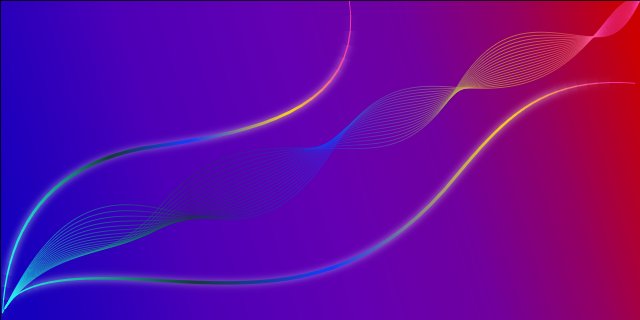
This background is drawn by a WebGL 2 fragment shader. Its source:

```glsl
#version 300 es
precision highp float;

uniform vec2 u_resolution;
out vec4 outColor;

#define STRANDS 18
#define STRAND_HALF_WIDTH 0.0014
#define STRAND_OPACITY 0.55
#define CURVE_STEPS 20
#define CURVE_HALF_WIDTH 0.0055
#define GLOW_RADIUS 0.016
#define GLOW_OPACITY 0.42
#define BACKGROUND_TILT 0.3
#define BORDER_WIDTH 0.003

// Ribbon knots: position, then (mean slope, slope spread, bow of the inner strands)
const vec2 KNOT[6] = vec2[6](vec2(0.015, 0.035), vec2(0.495, 0.349), vec2(1.042, 0.536),
                             vec2(1.427, 0.727), vec2(1.854, 0.885), vec2(2.0, 1.0));
const vec3 TWIST[6] = vec3[6](vec3(1.7, 0.35, 0.0), vec3(0.5, -0.7, -0.065), vec3(0.8, 0.8, 0.03),
                              vec3(0.78, -0.85, -0.015), vec3(0.55, 0.6, 0.0), vec3(0.9, -1.3, 0.0));

float ramp(float a, float b, float x) {
    return clamp((x - a) / (b - a), 0.0, 1.0);
}

// Blue through violet to red, slightly slanted
vec3 background(vec2 p) {
    float g = p.x + BACKGROUND_TILT * (p.y - 0.5);
    vec3 color = mix(vec3(0.08, 0.0, 0.74), vec3(0.30, 0.0, 0.72), ramp(-0.05, 0.5, g));
    color = mix(color, vec3(0.39, 0.0, 0.70), ramp(0.5, 1.0, g));
    color = mix(color, vec3(0.44, 0.0, 0.62), ramp(1.0, 1.4, g));
    color = mix(color, vec3(0.58, 0.0, 0.38), ramp(1.4, 1.75, g));
    return mix(color, vec3(0.80, 0.0, 0.0), ramp(1.75, 2.1, g));
}

// Cyan, dark green, blue, yellow, pink along a stroke
vec3 strokeColor(float s) {
    vec3 color = mix(vec3(0.10, 0.98, 0.92), vec3(0.07, 0.24, 0.20), ramp(0.02, 0.3, s));
    color = mix(color, vec3(0.08, 0.24, 0.95), ramp(0.3, 0.5, s));
    color = mix(color, vec3(0.94, 0.80, 0.14), ramp(0.52, 0.78, s));
    return mix(color, vec3(0.98, 0.22, 0.68), ramp(0.80, 0.95, s));
}

float coverage(float dist, float halfWidth) {
    return clamp(0.5 + (halfWidth - dist) * u_resolution.y, 0.0, 1.0);
}

float segmentDistance(vec2 p, vec2 a, vec2 b) {
    vec2 ab = b - a;
    return length(p - a - ab * clamp(dot(p - a, ab) / dot(ab, ab), 0.0, 1.0));
}

vec2 bezier(vec2 a, vec2 b, vec2 c, vec2 d, float t) {
    float u = 1.0 - t;
    return u * u * u * a + 3.0 * u * u * t * b + 3.0 * u * t * t * c + t * t * t * d;
}

// Keeps the nearest (distance, progress) over one cubic piece
void trace(vec2 p, vec2 a, vec2 b, vec2 c, vec2 d, float start, float span, inout vec2 nearest) {
    vec2 previous = a;
    for (int i = 1; i <= CURVE_STEPS; i++) {
        float t = float(i) / float(CURVE_STEPS);
        vec2 next = bezier(a, b, c, d, t);
        float dist = segmentDistance(p, previous, next);
        if (dist < nearest.x) nearest = vec2(dist, start + span * t);
        previous = next;
    }
}

// Tapered bright stroke inside a pale halo
vec3 glowingStroke(vec3 base, vec2 nearest, vec3 color) {
    float taper = sin(3.14159 * clamp(nearest.y, 0.0, 1.0));
    float falloff = nearest.x / GLOW_RADIUS;
    float glow = GLOW_OPACITY * exp(-falloff * falloff) * smoothstep(0.0, 0.4, taper);
    base = mix(base, mix(color, vec3(0.85, 0.65, 0.95), 0.7), glow);
    return mix(base, color, coverage(nearest.x, 0.0012 + CURVE_HALF_WIDTH * 0.8 * taper));
}

// Hermite strands that swap sides at every knot
float ribbon(vec2 p) {
    int k = 0;
    for (int i = 1; i < 5; i++) if (p.x > KNOT[i].x) k = i;
    float span = KNOT[k + 1].x - KNOT[k].x;
    float t = (p.x - KNOT[k].x) / span;
    if (t < 0.0 || t > 1.0) return 0.0;
    float clear = 1.0;
    for (int j = 0; j < STRANDS; j++) {
        float side = 1.0 - 2.0 * float(j) / float(STRANDS - 1);
        float bow = 1.0 - side * side;
        float y0 = KNOT[k].y + bow * TWIST[k].z;
        float y1 = KNOT[k + 1].y + bow * TWIST[k + 1].z;
        float m0 = span * (TWIST[k].x + side * TWIST[k].y);
        float m1 = span * (TWIST[k + 1].x + side * TWIST[k + 1].y);
        float c2 = 3.0 * (y1 - y0) - 2.0 * m0 - m1;
        float c3 = 2.0 * (y0 - y1) + m0 + m1;
        float y = y0 + t * (m0 + t * (c2 + t * c3));
        float slope = (m0 + t * (2.0 * c2 + 3.0 * t * c3)) / span;
        float dist = abs(p.y - y) / sqrt(1.0 + slope * slope);
        clear *= 1.0 - STRAND_OPACITY * coverage(dist, STRAND_HALF_WIDTH);
    }
    return 1.0 - clear;
}

void main() {
    vec2 p = gl_FragCoord.xy / u_resolution.y;
    vec3 color = background(p);
    color = mix(color, strokeColor(p.x / 2.0), ribbon(p));

    // Upper and lower sweeping strokes
    vec2 origin = vec2(0.008, 0.023);
    vec2 upper = vec2(9.0, 0.0), lower = upper;
    vec2 bend = vec2(0.443, 0.536);
    trace(p, origin, vec2(0.021, 0.297), vec2(0.161, 0.482), bend, 0.0, 0.5, upper);
    trace(p, bend, vec2(0.755, 0.583), vec2(1.146, 0.635), vec2(1.091, 1.005), 0.5, 0.5, upper);
    vec2 dip = vec2(0.521, 0.122), rise = vec2(1.432, 0.458);
    trace(p, origin, vec2(0.052, 0.154), vec2(0.339, 0.133), dip, 0.0, 0.3, lower);
    trace(p, dip, vec2(0.859, 0.104), vec2(1.146, 0.102), rise, 0.3, 0.4, lower);
    trace(p, rise, vec2(1.589, 0.646), vec2(1.706, 0.760), vec2(1.984, 0.740), 0.7, 0.3, lower);
    color = glowingStroke(color, upper, strokeColor(p.x / 1.145));
    color = glowingStroke(color, lower, strokeColor(p.x / 2.0));

    // Dark hairline on the top and left edges
    color *= 1.0 - 0.8 * coverage(min(p.x, 1.0 - p.y), BORDER_WIDTH);
    outColor = vec4(color, 1.0);
}
```
